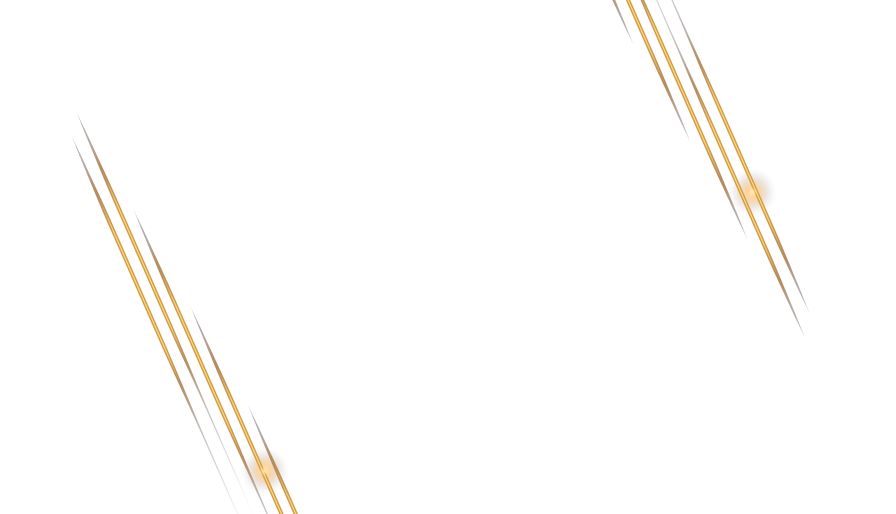
This background is drawn by a Shadertoy shader. Its source:

```glsl
// Two sheaves of thin slanted gold needles on white, each lit by a soft round glow.
// Needles are tapered strips with box-filtered edges; the second sheaf is the first
// one turned half a revolution. Lengths are in units of the canvas height.

const vec2  NEEDLE_DIR   = vec2(0.402, -0.9157);  // from the tip along the needle
const vec2  OUTER_TIP    = vec2(0.1406, 0.7324);
const vec2  FIRST_TIP    = vec2(0.1497, 0.7800);
const vec2  TIP_STEP     = vec2(0.1111, -0.1898);
const vec2  TURN_SUM     = vec2(1.7143, 1.1259);  // twice the centre of the half turn
const int   NEEDLE_COUNT = 5;
const float NEEDLE_LENGTH = 0.88;
const float HALF_WIDTH   = 0.0039;
const float CORE_WIDTH   = 0.0011;

const vec2  LOWER_GLOW   = vec2(0.5147, 0.0839);
const vec2  UPPER_GLOW   = vec2(1.4637, 0.6259);
const float GLOW_RADIUS  = 0.050;
const float GLOW_OPACITY = 0.62;
const float SPARK_RADIUS = 0.009;

const vec3 PAPER      = vec3(1.0);
const vec3 SILVER     = vec3(0.71, 0.68, 0.67);
const vec3 BRONZE     = vec3(0.70, 0.54, 0.36);
const vec3 GOLD       = vec3(0.84, 0.61, 0.22);
const vec3 PALE_GOLD  = vec3(1.00, 0.92, 0.72);
const vec3 GLOW_WARM  = vec3(1.00, 0.73, 0.38);
const vec3 GLOW_ASH   = vec3(0.74, 0.70, 0.67);
const vec3 SPARK      = vec3(1.00, 0.92, 0.68);

// Share of a pixel of size px covered by a strip around d = 0.
float stripCoverage(float d, float halfWidth, float px) {
    float overlap = min(halfWidth, d + 0.5 * px) - max(-halfWidth, d - 0.5 * px);
    return clamp(overlap / px, 0.0, 1.0);
}

// Rises from a to b, then falls from c to e.
float band(float t, float a, float b, float c, float e) {
    return smoothstep(a, b, t) * (1.0 - smoothstep(c, e, t));
}

// One needle: silver tip, bronze, gold with a pale core, then a fading silver tail.
vec3 addNeedle(vec3 color, vec2 p, vec2 tip, float px) {
    vec2 q = p - tip;
    float along = dot(q, NEEDLE_DIR);
    float across = q.x * NEEDLE_DIR.y - q.y * NEEDLE_DIR.x;

    float swell = band(along, 0.0, 0.19, 0.42, 0.66);
    float halfWidth = HALF_WIDTH * mix(0.32, 1.0, swell);
    halfWidth *= smoothstep(-0.01, 0.05, along);

    float bronze = band(along, 0.04, 0.13, 0.50, 0.63);
    float gold = band(along, 0.11, 0.22, 0.43, 0.54);
    vec3 metal = mix(mix(SILVER, BRONZE, bronze), GOLD, gold);

    float fade = step(0.0, along) * (1.0 - smoothstep(0.52, NEEDLE_LENGTH, along));
    color = mix(color, metal, fade * stripCoverage(across, halfWidth, px));
    return mix(color, PALE_GOLD, 0.8 * gold * stripCoverage(across, CORE_WIDTH, px));
}

vec3 addSheaf(vec3 color, vec2 p, float px) {
    color = addNeedle(color, p, OUTER_TIP, px);
    for (int i = 0; i < NEEDLE_COUNT - 1; i++) {
        color = addNeedle(color, p, FIRST_TIP + float(i) * TIP_STEP, px);
    }
    return color;
}

// Warm centre fading through ash to the paper.
vec3 addGlow(vec3 color, vec2 p, vec2 center) {
    float r = length(p - center) / GLOW_RADIUS;
    vec3 tint = mix(GLOW_WARM, GLOW_ASH, smoothstep(0.1, 0.75, r));
    return mix(color, tint, GLOW_OPACITY * (1.0 - smoothstep(0.15, 1.0, r)));
}

vec3 addSpark(vec3 color, vec2 p, vec2 center) {
    float r = length(p - center) / SPARK_RADIUS;
    return mix(color, SPARK, 0.9 * exp(-2.0 * r * r));
}

void mainImage(out vec4 fragColor, in vec2 fragCoord) {
    float px = 1.0 / iResolution.y;
    vec2 p = fragCoord * px;

    // Glows below the needles
    vec3 color = addGlow(PAPER, p, LOWER_GLOW);
    color = addGlow(color, p, UPPER_GLOW);

    // Left sheaf, and its half-turned twin on the right
    color = addSheaf(color, p, px);
    color = addSheaf(color, TURN_SUM - p, px);

    // Bright points on top
    color = addSpark(color, p, LOWER_GLOW);
    color = addSpark(color, p, UPPER_GLOW);

    fragColor = vec4(color, 1.0);
}
```
